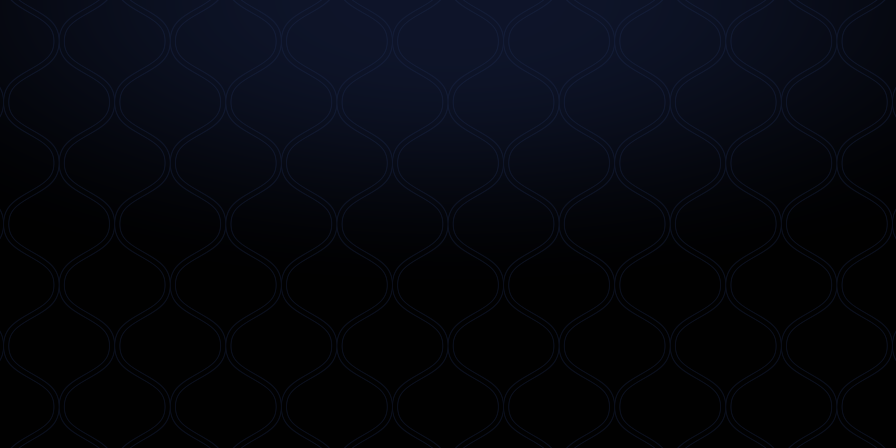
Reproduce this pattern procedurally as a WebGL 1 fragment shader.

```glsl
precision highp float;

uniform vec2 u_resolution;

// Lengths are fractions of the canvas height.
#define TILE vec2(0.248, 0.272)
#define RAIL_OFFSET 0.0058
#define LINE_WIDTH 0.0026
#define ROUNDNESS 0.16
#define LINE_COLOR vec3(0.12, 0.18, 0.34)
#define LINE_ALPHA 0.30
#define GLOW_COLOR vec3(0.052, 0.077, 0.155)
#define BASE_COLOR vec3(0.002, 0.002, 0.004)
#define GLOW_WIDTH 1.2
#define GLOW_INNER 0.10
#define GLOW_OUTER 0.66

const float PI = 3.14159265;

// Ogee wall: a sine with fuller shoulders, swinging across half a tile.
float wallX(float y) {
  float s = 2.0 * PI * y / TILE.y - 0.5 * PI;
  float swing = sin(s + ROUNDNESS * sin(2.0 * s));
  return 0.25 * TILE.x + (0.25 * TILE.x - RAIL_OFFSET) * swing;
}

// Approximate distance to the wall's centre curve.
float wallDistance(vec2 p) {
  float step = 0.001;
  float slope = (wallX(p.y + step) - wallX(p.y - step)) / (2.0 * step);
  return abs(p.x - wallX(p.y)) / sqrt(1.0 + slope * slope);
}

// Twin rails on both sides of each wall; they merge where walls touch.
float ogeeLines(vec2 p, float pixel) {
  p.x = abs(mod(p.x + 0.5 * TILE.x, TILE.x) - 0.5 * TILE.x);
  float rail = abs(wallDistance(p) - RAIL_OFFSET);
  float halfWidth = 0.5 * LINE_WIDTH;
  return 1.0 - smoothstep(halfWidth - 0.5 * pixel, halfWidth + 0.5 * pixel, rail);
}

// Wide elliptical light hanging from the top edge.
float topGlow(vec2 uv) {
  float d = length(vec2((uv.x - 0.5) / GLOW_WIDTH, 1.0 - uv.y));
  return 1.0 - smoothstep(GLOW_INNER, GLOW_OUTER, d);
}

void main() {
  vec2 uv = gl_FragCoord.xy / u_resolution;
  vec2 p = (gl_FragCoord.xy - 0.5 * u_resolution) / u_resolution.y;

  vec3 color = BASE_COLOR + GLOW_COLOR * topGlow(uv);
  float lines = ogeeLines(p, 1.0 / u_resolution.y);
  color = mix(color, LINE_COLOR, LINE_ALPHA * lines);

  gl_FragColor = vec4(color, 1.0);
}
```
